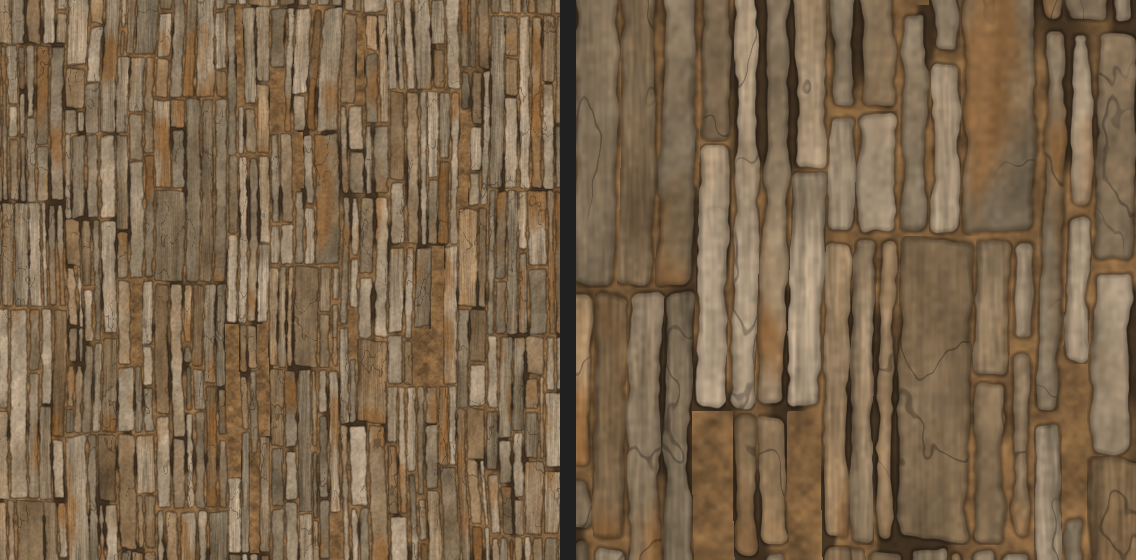
Left: the whole. Right: its middle third, enlarged.
Write a Shadertoy shader that draws this texture.

```glsl
#define COLUMNS 10.0
#define BLOCKS 1.8
#define JITTER 0.7
#define WOBBLE 0.012
#define CHIPPING 0.004
#define LIGHT_STONE vec3(0.69, 0.61, 0.51)
#define DARK_STONE vec3(0.44, 0.385, 0.305)
#define BROWN_STONE vec3(0.56, 0.435, 0.295)
#define RUST vec3(0.52, 0.33, 0.15)
#define MORTAR vec3(0.50, 0.375, 0.24)
#define CREVICE vec3(0.17, 0.13, 0.09)

float hash(vec2 p) {
    return fract(sin(dot(p, vec2(127.1, 311.7))) * 43758.5);
}

float noise(vec2 p) {
    vec2 i = floor(p), f = fract(p);
    f = f * f * (3.0 - 2.0 * f);
    return mix(mix(hash(i), hash(i + vec2(1, 0)), f.x),
               mix(hash(i + vec2(0, 1)), hash(i + vec2(1, 1)), f.x), f.y);
}

float fbm(vec2 p) {
    float sum = 0.0, amp = 0.533;
    for (int i = 0; i < 4; i++) {
        sum += amp * noise(p);
        p = mat2(1.9, 0.4, -0.4, 1.9) * p + 7.3;
        amp *= 0.5;
    }
    return sum;
}

float boundary(float i, float seed) {
    return i + JITTER * (hash(vec2(i, seed)) - 0.5);
}

// Uneven interval around x: start, end, index
vec3 span(float x, float seed) {
    float i = floor(x);
    if (x < boundary(i, seed)) i -= 1.0;
    else if (x >= boundary(i + 1.0, seed)) i += 1.0;
    return vec3(boundary(i, seed), boundary(i + 1.0, seed), i);
}

// Splits a tall block at random into narrow slabs; returns the slab seed
float findSlab(vec2 p, out vec2 lo, out vec2 hi) {
    vec3 column = span(p.x * COLUMNS, 3.0);
    float shift = hash(vec2(column.z, 9.0));
    vec3 block = span(p.y * BLOCKS + shift, column.z + 20.0);
    lo = vec2(column.x / COLUMNS, (block.x - shift) / BLOCKS);
    hi = vec2(column.y / COLUMNS, (block.y - shift) / BLOCKS);
    float seed = hash(vec2(column.z, block.z + 40.0));
    for (int k = 0; k < 8; k++) {
        vec2 size = hi - lo;
        float r = hash(vec2(seed * 37.0, 1.0));
        float maxWidth = mix(0.028, 0.072, r * r);
        float maxHeight = mix(0.10, 0.40, hash(vec2(seed * 53.0, 2.0)));
        float cut = mix(0.3, 0.7, hash(vec2(seed * 71.0, 3.0)));
        float side;
        if (size.x > maxWidth && size.y < 0.42) {
            float x = lo.x + cut * size.x;
            side = step(x, p.x);
            if (side > 0.5) lo.x = x; else hi.x = x;
        } else if (size.y > maxHeight) {
            float y = lo.y + cut * size.y;
            side = step(y, p.y);
            if (side > 0.5) lo.y = y; else hi.y = y;
        } else break;
        seed = hash(vec2(seed * 91.0 + side, float(k)));
    }
    return seed;
}

float roundBox(vec2 p, vec2 halfSize, float radius) {
    vec2 q = abs(p) - halfSize + radius;
    return length(max(q, 0.0)) + min(max(q.x, q.y), 0.0) - radius;
}

// Surface height: long grain plus broad flaking
float relief(vec2 p, float flaky) {
    return mix(fbm(p * vec2(110.0, 11.0)), fbm(p * vec2(42.0, 26.0)), flaky);
}

void mainImage(out vec4 fragColor, in vec2 fragCoord) {
    vec2 uv = fragCoord / iResolution.y;
    float pixel = 1.0 / iResolution.y;

    // Slab outline
    vec2 p = uv;
    p.x += WOBBLE * (noise(uv * vec2(7.0, 5.0)) - 0.5);
    vec2 lo, hi;
    float seed = findSlab(p, lo, hi);
    vec4 rnd = vec4(hash(vec2(seed * 17.0, 4.0)), hash(vec2(seed * 29.0, 5.0)),
                    hash(vec2(seed * 43.0, 6.0)), hash(vec2(seed * 61.0, 7.0)));
    vec2 q = p - 0.5 * (lo + hi);
    q += vec2(0.022 * (rnd.x - 0.5) * q.y, 0.28 * (rnd.y - 0.5) * q.x);
    vec2 gap = mix(vec2(0.0008, 0.0012), vec2(0.0033, 0.005), rnd.zw);
    float d = roundBox(q, 0.5 * (hi - lo) - gap, 0.004);
    d += CHIPPING * (noise(uv * 55.0) - 0.5) + 0.4 * CHIPPING * (noise(uv * 170.0) - 0.5);
    if (rnd.w > 0.96) d = 0.01;

    // Stone face
    vec2 s = uv + seed * 13.0;
    float flaky = smoothstep(0.2, 0.8, rnd.z);
    float height = relief(s, flaky);
    float slope = height - relief(s + vec2(-0.0018, 0.0022), flaky);
    float blotch = fbm(s * vec2(24.0, 13.0));
    float grain = noise(uv * 260.0) - 0.5;
    float tone = 0.12 + 0.76 * rnd.x + 1.0 * (blotch - 0.5) + 0.8 * (height - 0.5);
    vec3 stone = mix(DARK_STONE, LIGHT_STONE, clamp(tone, -0.35, 1.1));
    float warm = smoothstep(0.45, 1.0, rnd.y) * 0.75 + 0.7 * (fbm(s * 16.0 + 5.0) - 0.45);
    stone = mix(stone, BROWN_STONE * (0.72 + 0.4 * tone), clamp(warm, 0.0, 0.85));
    float stain = smoothstep(0.52, 0.75, fbm(s * vec2(21.0, 9.0) + 31.0));
    stone = mix(stone, RUST, 0.6 * stain * step(0.4, rnd.w));
    stone *= 1.0 + 0.75 * slope + 0.13 * grain;

    // Hairline cracks and worn edges
    float crack = abs(fbm(s * vec2(26.0, 15.0) + 60.0) - 0.5);
    float broken = smoothstep(0.45, 0.65, noise(s * 14.0));
    stone *= 1.0 - 0.25 * broken * (1.0 - smoothstep(0.003, 0.014, crack));
    stone *= mix(0.78, 1.0, smoothstep(0.0, 0.0035, -d));

    // Earthy mortar with dark hollows
    float grit = fbm(uv * 75.0);
    vec3 mortar = MORTAR * (0.62 + 0.7 * grit + 0.2 * grain);
    float hollow = smoothstep(0.56, 0.74, noise(uv * vec2(48.0, 17.0) + 11.0));
    mortar = mix(mortar, CREVICE, 0.75 * hollow * step(rnd.w, 0.96));
    mortar *= mix(0.68, 1.0, smoothstep(0.0, 0.003, d));

    fragColor = vec4(mix(mortar, stone, smoothstep(pixel, -pixel, d)), 1.0);
}
```
